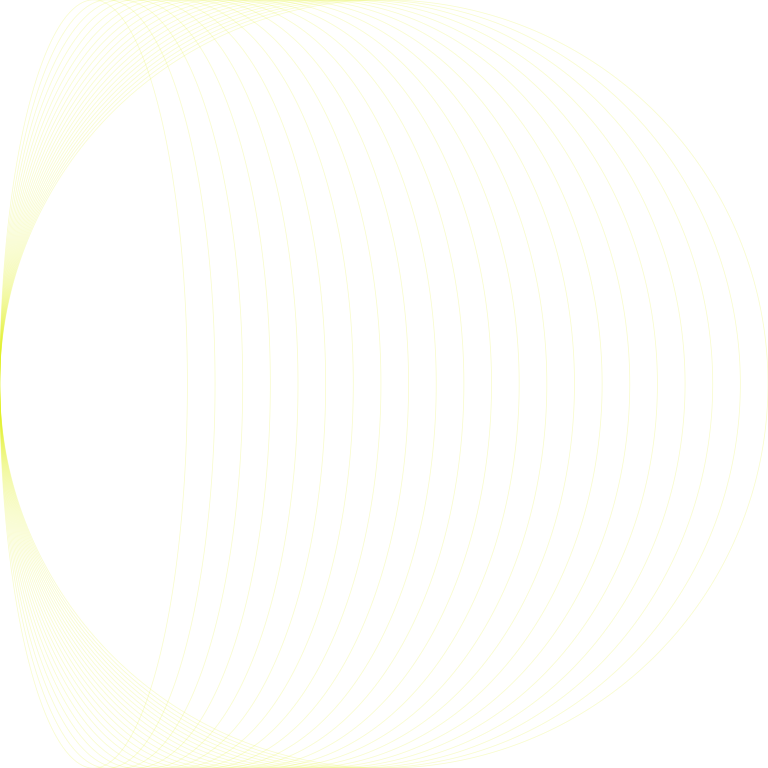
Write a Shadertoy shader that draws this background.

```glsl
#define RING_COUNT 22
#define FIRST_WIDTH 0.2444
#define LAST_WIDTH 1.0004
#define RING_HEIGHT 1.0004
#define LEFT_EDGE -0.0004
#define LINE_WIDTH 0.0010
#define LINE_ALPHA 0.232
#define PAPER vec3(1.0)
#define INK vec3(0.88, 0.94, 0.13)

// First-order distance to an ellipse outline, safe at its centre
float ellipseDistance(vec2 p, vec2 radii) {
    float k = length(p / radii);
    float slope = length(p / (radii * radii));
    return abs(k - 1.0) * max(k, 1e-3) / max(slope, 1e-4);
}

// Share of a pixel covered by a thin stroke
float strokeCoverage(float d, float pixel) {
    float halfLine = 0.5 * LINE_WIDTH;
    float inner = max(d - 0.5 * pixel, -halfLine);
    float outer = min(d + 0.5 * pixel, halfLine);
    return clamp((outer - inner) / pixel, 0.0, 1.0);
}

void mainImage(out vec4 fragColor, in vec2 fragCoord) {
    vec2 uv = fragCoord / iResolution.xy;
    float pixel = 1.0 / min(iResolution.x, iResolution.y);

    // Translucent ellipses sharing one left tangent point
    float paperShown = 1.0;
    for (int i = 0; i < RING_COUNT; i++) {
        float t = float(i) / float(RING_COUNT - 1);
        float width = mix(FIRST_WIDTH, LAST_WIDTH, t);
        vec2 radii = 0.5 * vec2(width, RING_HEIGHT);
        vec2 center = vec2(LEFT_EDGE + radii.x, 0.5);
        float d = ellipseDistance(uv - center, radii);
        paperShown *= 1.0 - LINE_ALPHA * strokeCoverage(d, pixel);
    }

    fragColor = vec4(mix(INK, PAPER, paperShown), 1.0);
}
```
